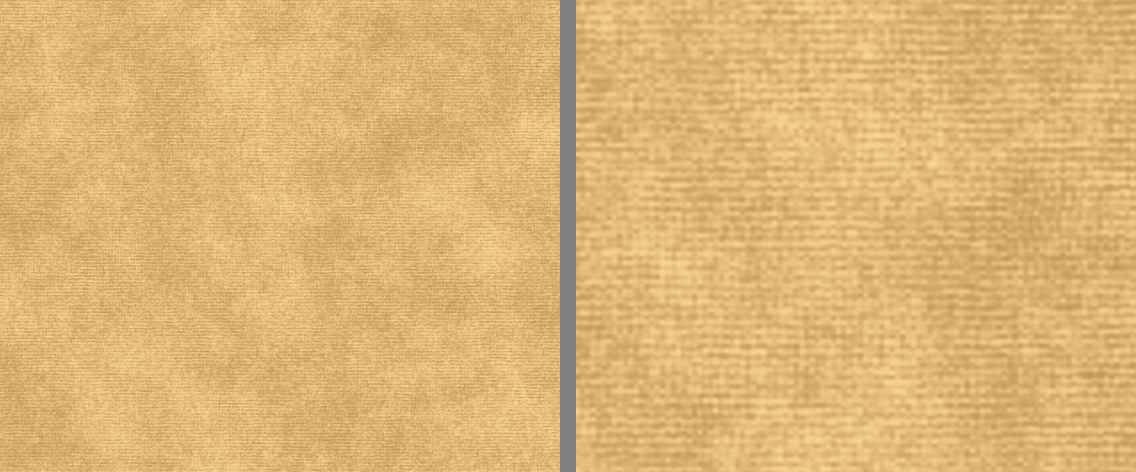
Left, the full canvas; right, a detail of the centre.
Write a Shadertoy shader that draws this texture.

```glsl
// Honey-coloured woven cloth: soft cloudy blotches under a fine ribbed weave.
// Layered value noise makes the clouds; broken sine ribs, stretched noise
// and fine grain make the threads. All layers add up to one tone value.
#define MID_COLOR vec3(0.874, 0.712, 0.454)
#define TONE_STEP vec3(0.046, 0.056, 0.058)
#define ROWS 144.0
#define COLUMNS 150.0
#define CLOUD_SCALE 8.5
#define CLOUD_AMOUNT 0.82
#define ROW_AMOUNT 0.74
#define COLUMN_AMOUNT 0.22
#define STREAK_AMOUNT 0.50
#define GRAIN_AMOUNT 1.25

const float TAU = 6.2831853;

float hash(vec2 cell) {
    uvec2 q = uvec2(ivec2(cell) + 32768);
    uint h = q.x * 1597334677u ^ q.y * 3812015801u;
    h = (h ^ (h >> 15)) * 2246822519u;
    h = (h ^ (h >> 13)) * 3266489917u;
    h ^= h >> 16;
    return float(h >> 8) / 16777216.0;
}

// Smooth value noise in the range -1 to 1.
float noise(vec2 p) {
    vec2 cell = floor(p);
    vec2 f = fract(p);
    f = f * f * (3.0 - 2.0 * f);
    float low = mix(hash(cell), hash(cell + vec2(1, 0)), f.x);
    float high = mix(hash(cell + vec2(0, 1)), hash(cell + vec2(1, 1)), f.x);
    return 2.0 * mix(low, high, f.y) - 1.0;
}

// Cloudy dye: each octave is turned so the lattice does not show.
float clouds(vec2 p) {
    float sum = 0.0;
    float weight = 0.9;
    for (int i = 0; i < 5; i++) {
        sum += weight * noise(p);
        p = mat2(1.6, 1.2, -1.2, 1.6) * p + 17.3;
        weight *= 0.66;
    }
    return sum;
}

// Ribs across and fainter threads upright, worn away in places.
float weave(vec2 p) {
    float rowWobble = 0.9 * noise(p * vec2(45.0, 30.0) + 3.0);
    float columnWobble = 2.4 * noise(p * vec2(40.0, 55.0) + 71.0);
    float rowWear = 0.85 + 0.6 * noise(p * vec2(28.0, 50.0) + 11.0);
    float columnWear = 0.7 + 0.9 * noise(p * vec2(25.0, 16.0) + 37.0);
    float rows = sin(TAU * p.y * ROWS + rowWobble);
    float columns = sin(TAU * p.x * COLUMNS + columnWobble);
    return ROW_AMOUNT * rowWear * rows + COLUMN_AMOUNT * columnWear * columns;
}

// Uneven yarn: short dashes along both thread directions.
float streaks(vec2 p) {
    float across = noise(p * vec2(75.0, ROWS * 1.7) + 5.0);
    float upright = noise(p * vec2(COLUMNS * 1.2, 40.0) + 91.0);
    return 0.9 * across + 0.6 * upright;
}

void mainImage(out vec4 fragColor, in vec2 fragCoord) {
    vec2 p = fragCoord / iResolution.y;

    float tone = 0.14;
    tone += CLOUD_AMOUNT * clouds(p * CLOUD_SCALE + 8.0);
    tone += weave(p);
    tone += STREAK_AMOUNT * streaks(p);
    tone += GRAIN_AMOUNT * noise(p * vec2(265.0, 310.0) + 23.0);

    // Soft limit keeps the extremes gentle.
    tone = 2.8 * tanh(tone / 2.8);
    fragColor = vec4(clamp(MID_COLOR + TONE_STEP * tone, 0.0, 1.0), 1.0);
}
```
